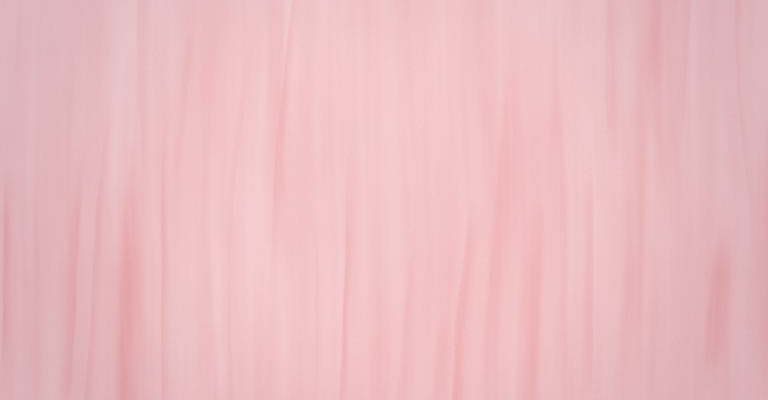
Write a Shadertoy shader that draws this texture.

```glsl
const vec3 PALE_PINK = vec3(0.962, 0.812, 0.822);
const vec3 ROSE_PIGMENT = vec3(0.912, 0.575, 0.585);
const vec3 EDGE_SHADE = vec3(0.905, 0.900, 0.920);
const int STROKE_COUNT = 30;
const float BASE_PIGMENT = 0.16;
const float BROAD_WASH = 0.17;
const float BRUSH_STREAKS = 0.15;
const float FINE_BRISTLES = 0.07;
const float MOTTLE = 0.035;
const float LOWER_PIGMENT = 0.09;
const float STROKE_STRENGTH = 0.42;
const float GRAIN = 0.008;

// Integer hash giving two values in 0..1
vec2 hash2(ivec2 cell) {
    uvec2 q = uvec2(cell) * uvec2(1597334673u, 3812015801u);
    uint n = (q.x ^ q.y) * 1597334673u;
    n = (n ^ (n >> 15)) * 2246822519u;
    n ^= n >> 13;
    return vec2(n & 65535u, n >> 16) / 65535.0;
}

float gradientDot(ivec2 cell, vec2 offset) {
    float angle = 6.28319 * hash2(cell).x;
    return dot(vec2(cos(angle), sin(angle)), offset);
}

float gradientNoise(vec2 p) {
    ivec2 cell = ivec2(floor(p));
    vec2 f = fract(p);
    vec2 u = f * f * f * (f * (f * 6.0 - 15.0) + 10.0);
    float low = mix(gradientDot(cell, f),
                    gradientDot(cell + ivec2(1, 0), f - vec2(1, 0)), u.x);
    float high = mix(gradientDot(cell + ivec2(0, 1), f - vec2(0, 1)),
                     gradientDot(cell + ivec2(1, 1), f - vec2(1, 1)), u.x);
    return mix(low, high, u.y);
}

// One curved stroke: crisp on one flank, feathered on the other
float brushStroke(vec2 p, int id, float aspect) {
    vec2 place = hash2(ivec2(id, 101));
    vec2 size = hash2(ivec2(id, 211));
    vec2 curve = hash2(ivec2(id, 307));
    vec2 look = hash2(ivec2(id, 401));

    float along = p.y - mix(-0.1, 0.95, place.y);
    float halfLength = mix(0.22, 0.75, size.x);
    float centre = (float(id) + place.x) / float(STROKE_COUNT) * aspect;
    centre += mix(-0.04, 0.09, curve.x) * along + mix(-0.02, 0.13, curve.y) * along * along;

    float across = p.x - centre;
    float width = mix(0.007, 0.030, size.y * size.y);
    float side = look.y < 0.5 ? -across : across;
    float flank = width * mix(0.5, 1.7, smoothstep(-0.3, 0.3, side / width));
    float body = exp(-across * across / (flank * flank));
    float ends = 1.0 - smoothstep(0.25, 1.0, abs(along) / halfLength);
    return body * ends * mix(0.25, 1.0, look.x * look.x);
}

void mainImage(out vec4 fragColor, in vec2 fragCoord) {
    vec2 uv = fragCoord / iResolution.xy;
    vec2 p = fragCoord / iResolution.y;
    float aspect = iResolution.x / iResolution.y;

    // Slight sway of the hand
    vec2 q = p;
    q.x += 0.025 * gradientNoise(p * vec2(1.8, 1.3) + 7.0);
    q.x += 0.003 * gradientNoise(p * vec2(9.0, 7.0) + 31.0);

    // Thin layered washes, drawn out vertically
    float pigment = BASE_PIGMENT + LOWER_PIGMENT * (0.5 - p.y);
    pigment += BROAD_WASH * gradientNoise(q * vec2(5.0, 1.3) + 13.0);
    pigment += BRUSH_STREAKS * gradientNoise(q * vec2(19.0, 1.5) + 43.0);
    pigment += FINE_BRISTLES * gradientNoise(q * vec2(58.0, 2.2) + 71.0);
    pigment += MOTTLE * gradientNoise(q * vec2(17.0, 11.0) + 97.0);

    // Denser individual strokes, broken by bristle marks
    float strokes = 0.0;
    for (int i = 0; i < STROKE_COUNT; i++) {
        strokes += brushStroke(q, i, aspect);
    }
    float bristle = 1.0 + 0.45 * gradientNoise(q * vec2(75.0, 5.0) + 17.0);
    pigment += STROKE_STRENGTH * bristle * (1.0 - exp(-strokes));

    // Cool falloff of light toward the sides
    float falloff = smoothstep(0.20, 0.62, length((uv - 0.5) * vec2(1.1, 0.6)));
    vec3 color = mix(PALE_PINK, ROSE_PIGMENT, clamp(pigment, 0.0, 1.0));
    color *= mix(vec3(1.0), EDGE_SHADE, falloff);

    // Faint paper grain
    color += GRAIN * gradientNoise(p * 150.0 + 5.0);
    fragColor = vec4(color, 1.0);
}
```
